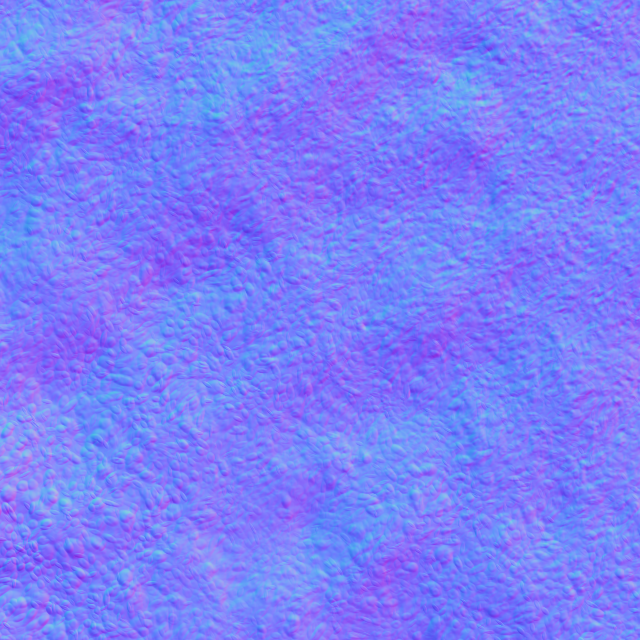
Give the GLSL for this texture map, as a WebGL 2 fragment shader.

```glsl
#version 300 es
precision highp float;
// Tangent-space normal map of rough, pebbled rock with soft hills and fine grain.

#define HILL_FREQ 4.6      // hill cells across the canvas
#define HILL_SLOPE 0.23    // steepness of the hills
#define PEBBLE_FREQ 46.0   // pebble cells across the canvas
#define PEBBLE_SLOPE 0.44  // steepness of the pebble rims
#define PEBBLE_RADIUS 0.8  // longest pebble radius, in cells
#define GRAIN_FREQ 92.0    // wrinkle cells across the canvas
#define GRAIN_SLOPE 0.28   // steepness of the wrinkles
#define GRAIN_ANGLE 0.5    // direction of the wrinkles, in radians
#define STRETCH 1.3        // elongation along that direction
#define CREASE 9.0         // sharpness where pebbles meet
#define SLOPE_SCALE vec2(0.76, 1.0)
#define TINT vec3(-0.020, -0.002, -0.010)

uniform vec2 u_resolution;
out vec4 fragColor;

vec4 hash4(vec2 p) {
    vec4 q = fract(p.xyxy * vec4(0.1031, 0.1030, 0.0973, 0.1099));
    q += dot(q, q.wzxy + 33.33);
    return fract((q.xxyz + q.yzzw) * q.zywx);
}

mat2 rotation(float angle) {
    float c = cos(angle), s = sin(angle);
    return mat2(c, s, -s, c);
}

// Outward slope (xy) and dome height (z) of one randomly turned ellipse.
vec3 bump(vec2 offset, vec4 rnd, float plateau, float thin) {
    mat2 turn = rotation(rnd.z * 6.2832);
    float width = mix(thin, 1.0, fract(rnd.w * 7.3));
    vec2 local = offset * turn / vec2(1.0, width);
    float r2 = dot(local, local);
    float fall = max(1.0 - r2, 0.0);
    float profile = mix(3.5, 10.9 * r2, plateau) * fall * fall;
    return vec3(turn * (local * profile * vec2(width, 1.0)), fall);
}

// Overlapping round bumps and dents, added up.
vec2 domeSlope(vec2 p) {
    vec2 base = floor(p), slope = vec2(0.0);
    for (int i = 0; i < 9; i++) {
        vec2 cell = base + vec2(i % 3, i / 3) - 1.0;
        vec4 rnd = hash4(cell + 211.0);
        slope += (2.0 * rnd.w - 1.0) * bump(p - cell - rnd.xy, rnd, 0.0, 0.5).xy;
    }
    return slope;
}

// Flat-topped pebbles and rods; the highest one hides the others.
vec2 pebbleSlope(vec2 p) {
    vec2 base = floor(p), slope = vec2(0.0);
    float total = 1.0;
    for (int i = 0; i < 9; i++) {
        vec2 cell = base + vec2(i % 3, i / 3) - 1.0;
        vec4 rnd = hash4(cell + 211.0);
        vec3 stone = bump((p - cell - rnd.xy) / PEBBLE_RADIUS, rnd, 1.0, 0.3);
        float height = mix(0.25, 1.0, rnd.w);
        float weight = exp(CREASE * height * stone.z) - 1.0;
        slope += weight * height * stone.xy;
        total += weight;
    }
    return slope / total;
}

// Position in a turned and stretched frame.
vec2 toFrame(vec2 p, float freq, mat2 turn, float stretch) {
    return turn * p * freq / vec2(stretch, 1.0) + freq * 1.7;
}

vec2 domeLayer(vec2 p, float freq, float angle, float stretch) {
    mat2 turn = rotation(-angle);
    vec2 slope = domeSlope(toFrame(p, freq, turn, stretch));
    return (slope / vec2(stretch, 1.0)) * turn;
}

vec2 pebbleLayer(vec2 p, float freq, float angle) {
    mat2 turn = rotation(-angle);
    return pebbleSlope(toFrame(p, freq, turn, 1.0)) * turn;
}

// Slow layered sines in 0..1, for patches of different roughness.
float patches(vec2 p) {
    float a = sin(p.x * 7.0 + 2.0 * sin(p.y * 5.0 + 1.0));
    float b = sin(p.y * 9.0 - p.x * 4.0 + 1.5 * sin(p.x * 11.0));
    return 0.5 + 0.25 * (a + b);
}

void main() {
    vec2 uv = gl_FragCoord.xy / u_resolution.y;
    vec2 warped = uv + 0.005 * sin(uv.yx * 31.0 + 3.0 * sin(uv * 17.0));
    vec2 slope = vec2(0.0);

    // Hills in three sizes
    float freq = HILL_FREQ, steep = HILL_SLOPE;
    for (int i = 0; i < 3; i++) {
        slope += steep * domeLayer(warped, freq, GRAIN_ANGLE + 0.6 * float(i), STRETCH);
        freq *= 2.1;
        steep *= 0.8;
    }

    // Pebbles and rods in uneven patches
    float rough = patches(uv);
    float fine = smoothstep(0.5, 1.5, uv.x + uv.y + 0.5 * (rough - 0.5));
    float pebbles = PEBBLE_SLOPE * mix(1.1, 0.6, fine) * mix(0.5, 1.2, rough);
    slope += pebbles * pebbleLayer(warped, PEBBLE_FREQ, 1.1);
    slope += 0.85 * pebbles * pebbleLayer(warped, PEBBLE_FREQ * 1.7, 2.3);

    // Wrinkles and the finest grain
    float grain = GRAIN_SLOPE * mix(0.6, 1.15, fine) * mix(1.15, 0.75, rough);
    slope += grain * domeLayer(warped, GRAIN_FREQ, GRAIN_ANGLE, STRETCH);
    slope += 0.7 * grain * domeLayer(uv, GRAIN_FREQ * 1.8, GRAIN_ANGLE + 0.4, STRETCH);

    vec3 normal = normalize(vec3(slope * SLOPE_SCALE, 1.0));
    fragColor = vec4(clamp(normal * 0.5 + 0.5 + TINT, 0.0, 1.0), 1.0);
}
```
